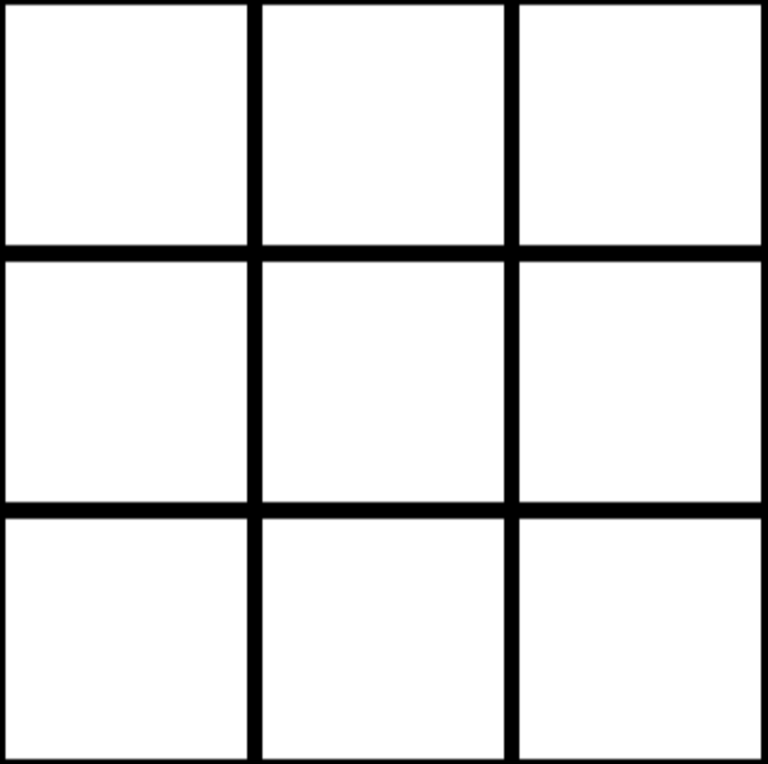
This pattern is drawn by a WebGL 1 fragment shader. Its source:

```glsl
precision highp float;

uniform vec2 u_resolution;

// Soft-edged rectangle: 1 inside, 0 outside, blurred separately per axis
float paneCoverage(vec2 p, vec2 halfSize, vec2 softness) {
  vec2 inside = smoothstep(-softness, softness, halfSize - abs(p));
  return inside.x * inside.y;
}

void main() {
  // Centred coordinates, in units of the canvas width
  vec2 p = (gl_FragCoord.xy - 0.5 * u_resolution) / u_resolution.x;
  p.x += 0.001;

  // Three square cells across and down, the middle one at the centre
  float cellSize = 0.3346;
  vec2 cell = (fract(p / cellSize + 0.5) - 0.5) * cellSize;

  // White panes separated by black bars, never sharper than a pixel
  vec2 softness = max(vec2(0.002, 0.0028), 0.75 / u_resolution.x);
  float pane = paneCoverage(cell, vec2(0.1573, 0.1564), softness);

  gl_FragColor = vec4(vec3(pane), 1.0);
}
```
